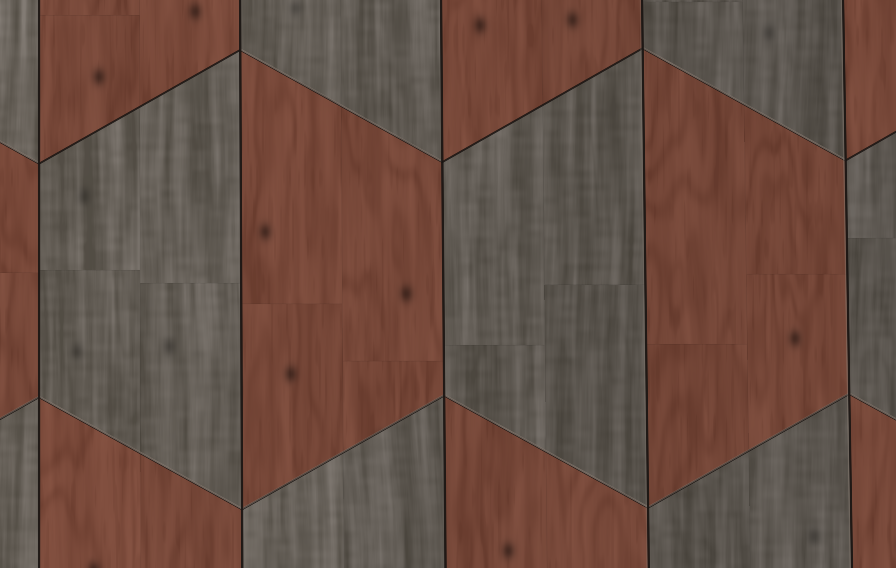
Give the GLSL for this pattern, as a Shadertoy shader.

```glsl
const float COLUMN_COUNT_SCALE = 0.356; // column width in canvas heights
const float TILE_HEIGHT = 0.61;         // mean height of a trapezoid
const float ZIGZAG = 0.163;             // slant amplitude in tile heights
const vec2 TILE_ORIGIN = vec2(0.0688, 0.201);

float hash(vec2 p) {
    vec3 q = fract(vec3(p.xyx) * 0.1031);
    q += dot(q, q.yzx + 33.33);
    return fract((q.x + q.y) * q.z);
}

float noise(vec2 p) {
    vec2 i = floor(p), f = fract(p);
    f = f * f * (3.0 - 2.0 * f);
    return mix(mix(hash(i), hash(i + vec2(1, 0)), f.x),
               mix(hash(i + vec2(0, 1)), hash(i + vec2(1, 1)), f.x), f.y);
}

float fbm(vec2 p) {
    float sum = 0.0, amp = 0.5;
    for (int i = 0; i < 4; i++) {
        sum += amp * noise(p);
        p = p * 2.03 + 17.3;
        amp *= 0.5;
    }
    return sum;
}

float lineMask(float dist, float halfWidth, float pixel) {
    return 1.0 - smoothstep(halfWidth - 0.5 * pixel, halfWidth + 0.5 * pixel, abs(dist));
}

// Soft dark spot, with one knot at a random place in each plank
float knot(vec2 p, vec2 centre) {
    vec2 d = (p - centre) * vec2(1.0, 0.75);
    return exp(-dot(d, d) / 0.00012);
}

// Nested growth rings, drawn as contours of stretched noise
float ringGrain(vec2 p, float bump) {
    float field = fbm(p * vec2(7.0, 1.4)) + 0.12 * bump;
    float rings = 0.5 + 0.5 * cos(6.2832 * (9.0 * field + 0.5 * noise(p * vec2(40.0, 9.0))));
    return rings * rings;
}

// Long fibres along the plank
float fibre(vec2 p) {
    float bend = 0.02 * noise(p * vec2(5.0, 3.0));
    return fbm(vec2(p.x + bend, p.y) * vec2(75.0, 4.0));
}

vec3 redWood(vec2 p, vec2 seed, float spot, float bump) {
    vec2 q = p + seed;
    float tone = 0.58 + 0.75 * (fibre(q) - 0.47) - 0.34 * ringGrain(q, bump);
    tone += 0.45 * (fbm(q * vec2(9.0, 2.0)) - 0.4);
    tone -= 0.22 * smoothstep(0.68, 0.9, noise(q * vec2(190.0, 16.0)));
    vec3 wood = mix(vec3(0.41, 0.235, 0.18), vec3(0.52, 0.325, 0.262), clamp(tone, 0.0, 1.0));
    return wood * (1.0 - 0.42 * spot);
}

vec3 greyWood(vec2 p, vec2 seed, float spot, float bump) {
    vec2 q = p + seed;
    float ripple = noise(q * vec2(34.0, 85.0)) - 0.5;
    float tone = 0.5 + 1.25 * (fibre(q) - 0.47) + 0.2 * ripple;
    tone += 0.5 * (fbm(q * vec2(12.0, 1.6)) - 0.47) - 0.12 * ringGrain(q, bump);
    vec3 wood = mix(vec3(0.295, 0.275, 0.245), vec3(0.46, 0.435, 0.41), clamp(tone, 0.0, 1.0));
    return wood * (1.0 - 0.25 * spot);
}

void mainImage(out vec4 fragColor, in vec2 fragCoord) {
    vec2 p = fragCoord / iResolution.y;
    float pixel = 1.0 / iResolution.y;
    float across = p.x * iResolution.y / iResolution.x;

    // Columns, widening slightly towards the bottom
    float width = COLUMN_COUNT_SCALE * (1.005 - 0.011 * p.y);
    float u = (p.x - TILE_ORIGIN.x) / width;
    float column = floor(u);

    // Slanted rows: alternate boundaries mirror the zigzag
    float v = (p.y - TILE_ORIGIN.y - 0.004 * p.x) / TILE_HEIGHT;
    float edge = round(v);
    float mirror = 1.0 - 2.0 * mod(edge, 2.0);
    float zigzag = ZIGZAG * (2.0 * abs(mod(u, 2.0) - 1.0) - 1.0);
    float slantOffset = v - edge - mirror * zigzag;
    float row = slantOffset < 0.0 ? edge - 1.0 : edge;
    bool isGrey = mod(column + row, 2.0) < 0.5;

    // Each tile is two boards, each with a butt joint
    float board = floor(2.0 * fract(u));
    vec2 boardId = vec2(column * 2.0 + board, row) + 20.0;
    float joint = (row + 0.25 + 0.4 * hash(boardId)) * TILE_HEIGHT + TILE_ORIGIN.y;
    float piece = step(joint, p.y);
    vec2 id = boardId + vec2(0.0, 40.0 * piece);
    vec2 seed = floor(30.0 * vec2(hash(id + 3.1), hash(id + 8.7)));
    vec2 centre = vec2(TILE_ORIGIN.x + (column + 0.5 * board + 0.12 + 0.26 * hash(id + 5.0)) * width,
                       joint + (piece - 0.5) * (0.12 + 0.2 * hash(id + 9.0)));
    float spot = knot(p, centre) * step(0.45, hash(id + 2.0));
    float bump = exp(-12.0 * length((p - centre) * vec2(1.6, 0.6)));

    vec3 color = isGrey ? greyWood(p, seed, spot, bump) : redWood(p, seed, spot, bump);
    color *= 0.98 + 0.04 * hash(id + 1.0);
    float boardSeam = lineMask((fract(u) - 0.5) * width, 0.0008, pixel);
    color *= 1.0 - 0.07 * max(boardSeam, lineMask(p.y - joint, 0.0008, pixel));

    // Light falls from the left
    color *= isGrey ? mix(1.11, 0.91, across) : mix(1.02, 0.98, across);

    // Grooves with worn pale bevels
    vec3 groove = vec3(0.10, 0.08, 0.07);
    vec3 bevel = vec3(0.55, 0.50, 0.46);
    float sideDist = (u - round(u)) * width;
    float slantDist = slantOffset * TILE_HEIGHT * 0.873;
    bool descending = mod(column + edge, 2.0) < 0.5;
    float wear = 0.7 + 0.3 * noise(p * 28.0);
    float slantPale = descending ? 0.75 : 0.5 * (1.0 - step(0.5, p.y));
    float sidePale = 0.5 * smoothstep(0.4, 0.95, across) * wear;
    color = mix(color, groove, 0.85 * lineMask(slantDist, 0.0017, pixel));
    color = mix(color, bevel, slantPale * wear * lineMask(slantDist - 0.001, 0.0015, pixel));
    color = mix(color, groove, 0.92 * lineMask(sideDist, 0.0021, pixel));
    color = mix(color, bevel, sidePale * lineMask(sideDist + 0.003, 0.0012, pixel));

    fragColor = vec4(color, 1.0);
}
```
